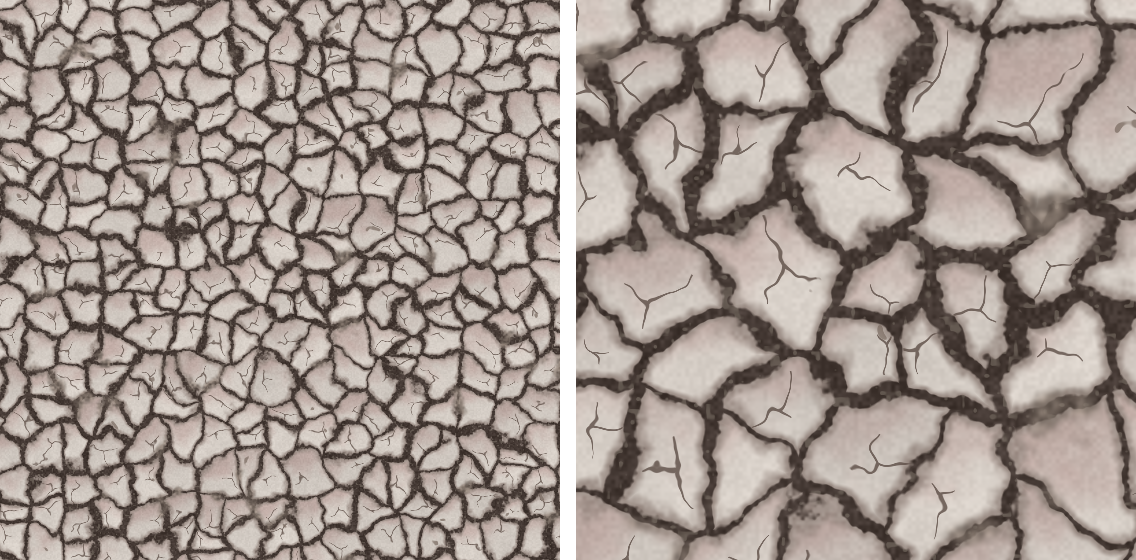
Left: the whole. Right: its middle third, enlarged.
Reproduce this texture procedurally as a WebGL 1 fragment shader.

```glsl
precision highp float;
uniform vec2 u_resolution;

float hash(vec2 p) {
  vec3 q = fract(vec3(p.xyx) * 0.1031);
  q += dot(q, q.yzx + 33.33);
  return fract((q.x + q.y) * q.z);
}

vec2 hash2(vec2 p) {
  return vec2(hash(p + 17.3), hash(p + 71.9));
}

float noise(vec2 p) {
  vec2 i = floor(p), f = fract(p);
  f = f * f * (3.0 - 2.0 * f);
  return mix(mix(hash(i), hash(i + vec2(1, 0)), f.x),
             mix(hash(i + vec2(0, 1)), hash(i + vec2(1, 1)), f.x), f.y);
}

float fbm(vec2 p) {
  return 0.55 * noise(p) + 0.3 * noise(p * 2.1 + 9.0) + 0.15 * noise(p * 4.3 + 23.0);
}

vec2 noise2(vec2 p) {
  return vec2(noise(p), noise(p + 43.7)) - 0.5;
}

vec2 seed(vec2 cell) {
  return cell + 0.08 + 0.84 * hash2(cell);
}

// Plates in one region are split by thin cracks, regions by wide ones
float region(vec2 cell) {
  return floor(noise(cell * 0.24 + 5.0) * 6.0);
}

// Distance to the crack rim; also gives the plate id and its centre
float plateRim(vec2 p, out vec2 id, out vec2 centre) {
  vec2 base = floor(p);
  float nearest = 9.0;
  for (int y = -1; y <= 1; y++)
  for (int x = -1; x <= 1; x++) {
    vec2 cell = base + vec2(x, y);
    vec2 s = seed(cell);
    float d = length(s - p);
    if (d < nearest) { nearest = d; id = cell; centre = s; }
  }
  float rim = 9.0, home = region(id);
  for (int y = -2; y <= 2; y++)
  for (int x = -2; x <= 2; x++) {
    vec2 cell = id + vec2(x, y);
    vec2 gap = seed(cell) - centre;
    if (dot(gap, gap) > 0.0001) {
      float d = dot(0.5 * (seed(cell) + centre) - p, normalize(gap));
      float width = 0.018 + 0.04 * hash(cell + id);
      if (region(cell) != home) width += 0.03;
      rim = min(rim, d - width);
    }
  }
  return rim;
}

// Forked hairline: three tapering rays of unequal length
float hairline(vec2 q, vec2 id, float px) {
  float ink = 0.0, turn = 6.283 * hash(id + 3.1);
  for (int i = 0; i < 3; i++) {
    float k = float(i), r = hash(id + 11.0 * k + 5.0);
    float a = turn + 2.1 * k + 0.9 * (r - 0.5);
    vec2 dir = vec2(cos(a), sin(a));
    float len = 0.08 + 0.42 * hash(id + 7.0 * k + 29.0);
    float t = clamp(dot(q, dir), 0.0, len);
    float w = 0.016 * (1.0 - 0.6 * t / len);
    ink = max(ink, 1.0 - smoothstep(w - 0.5 * px, w + 0.7 * px, length(q - dir * t)));
  }
  return ink * step(0.2, hash(id + 61.0));
}

void main() {
  float px = 17.0 / u_resolution.y;
  vec2 p = gl_FragCoord.xy * px + 40.0;

  // Bend straight borders into ragged curves
  vec2 w = p + 0.5 * noise2(p * 1.3) + 0.16 * noise2(p * 4.0) + 0.05 * noise2(p * 11.0);
  vec2 id, centre;
  float rim = plateRim(w, id, centre);
  vec2 q = w - centre;
  float grain = noise(p * 24.0);
  float cloud = fbm(p * 2.2);

  // Plate face: pale clay, rosy toward the upper side
  float rosy = smoothstep(-0.15, 0.6, q.y - 0.3 * q.x + 0.7 * (cloud - 0.5));
  vec3 clay = mix(vec3(0.83, 0.80, 0.77), vec3(0.74, 0.66, 0.635), rosy);
  clay *= 0.97 + 0.06 * hash(id + 19.0);
  clay += 0.05 * (grain - 0.5) + 0.07 * (cloud - 0.5);

  // Worn edge falling into the crack
  vec3 worn = mix(vec3(0.56, 0.50, 0.47), vec3(0.65, 0.60, 0.57), grain);
  vec3 col = mix(worn, clay, smoothstep(0.015, 0.12 + 0.06 * cloud, rim));

  // Hairlines and rare pits
  float line = hairline(q + 0.12 * noise2(p * 5.0 + 8.0), id, px);
  col = mix(col, vec3(0.36, 0.30, 0.27), 0.8 * line * smoothstep(0.0, 0.05, rim));
  vec2 pitAt = 0.4 * (hash2(id + 31.0) - 0.5);
  float pit = 1.0 - smoothstep(0.04, 0.04 + 1.5 * px, length(q - pitAt));
  col = mix(col, vec3(0.47, 0.41, 0.37), 0.7 * pit * step(0.86, hash(id + 47.0)));

  // Crack floor with dusty grit
  vec3 soil = mix(vec3(0.18, 0.14, 0.12), vec3(0.35, 0.30, 0.28), 0.6 * grain + 0.4 * cloud);
  soil = mix(soil, vec3(0.47, 0.43, 0.39), 0.6 * smoothstep(0.7, 0.9, noise(p * 17.0 + 3.0)));
  col = mix(soil, col, smoothstep(-0.4 * px, 0.022 + 0.8 * px, rim + 0.025 * (grain - 0.5)));

  // Crumbled patches
  float crumb = smoothstep(0.7, 0.8, fbm(p * 0.85 + 60.0)) * (1.0 - smoothstep(0.05, 0.25, rim));
  vec3 rubble = mix(vec3(0.36, 0.32, 0.29), vec3(0.68, 0.62, 0.57), noise(p * 13.0));
  col = mix(col, rubble, 0.75 * crumb);

  gl_FragColor = vec4(col, 1.0);
}
```
